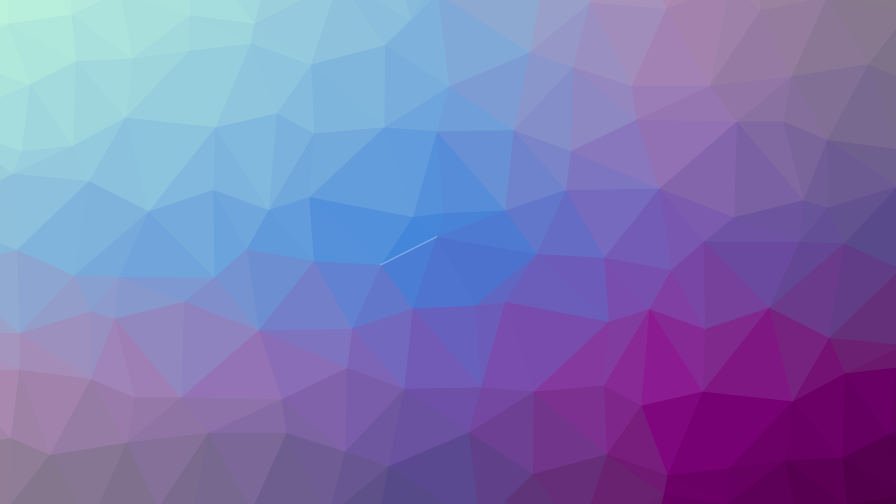
Write a Shadertoy shader that draws this background.

```glsl
// Low-poly mesh of flat triangles, shaded from mint through blue to dark magenta.

const float CELL = 0.128;                 // lattice spacing, in canvas heights
const float JITTER = 0.7;                 // vertex scatter, in cells
const vec2 ANCHOR = vec2(0.866, 0.530);   // position of lattice vertex (0, 0)

const mat3 RGB_TO_XYZ = mat3(0.4124, 0.2126, 0.0193,
                             0.3576, 0.7152, 0.1192,
                             0.1805, 0.0722, 0.9505);

// Perceptual space: cube roots of XYZ, where blends stay even
vec3 toPerceptual(vec3 rgb) {
    return pow(RGB_TO_XYZ * pow(rgb, vec3(2.2)), vec3(1.0 / 3.0));
}

vec3 toDisplay(vec3 lms) {
    vec3 linearRgb = inverse(RGB_TO_XYZ) * (lms * lms * lms);
    return pow(clamp(linearRgb, 0.0, 1.0), vec3(1.0 / 2.2));
}

// Five-stop colour ramp
vec3 ramp(float t) {
    vec3 mint    = toPerceptual(vec3(0.73, 0.95, 0.86));
    vec3 sky     = toPerceptual(vec3(0.55, 0.77, 0.87));
    vec3 blue    = toPerceptual(vec3(0.19, 0.49, 0.85));
    vec3 magenta = toPerceptual(vec3(0.55, 0.01, 0.55));
    vec3 plum    = toPerceptual(vec3(0.29, 0.00, 0.26));
    float s = 4.0 * clamp(t, 0.0, 1.0);
    vec3 c = mix(mint, sky, min(s, 1.0));
    c = mix(c, blue, clamp(s - 1.0, 0.0, 1.0));
    c = mix(c, magenta, clamp(s - 2.0, 0.0, 1.0));
    return mix(c, plum, clamp(s - 3.0, 0.0, 1.0));
}

// The same ramp runs rightward and downward; the two are averaged
vec3 facetColor(vec2 p, float aspect) {
    return toDisplay(0.5 * (ramp(p.x / aspect) + ramp(1.0 - p.y)));
}

// Jittered lattice
vec2 scatter(vec2 id) {
    float wave = sin(dot(id, vec2(12.9898, 78.233)));
    vec2 h = fract(wave * vec2(437.585, 224.84));
    return JITTER * (h - 0.5) * vec2(1.0, -1.0);
}

vec2 latticeOrigin() {
    return ANCHOR - CELL * scatter(vec2(0.0));
}

vec2 vertex(vec2 id) {
    return latticeOrigin() + CELL * (id + scatter(id));
}

// Distance to the line a-b, positive on its left
float leftOf(vec2 p, vec2 a, vec2 b) {
    vec2 e = normalize(b - a), q = p - a;
    return e.x * q.y - e.y * q.x;
}

float segmentDistance(vec2 p, vec2 a, vec2 b) {
    vec2 e = b - a, q = p - a;
    return length(q - e * clamp(dot(q, e) / dot(e, e), 0.0, 1.0));
}

// Coverage-weighted colour of one counter-clockwise triangle
vec4 facet(vec2 p, vec2 a, vec2 b, vec2 c, float pixel, float aspect) {
    float inside = min(leftOf(p, a, b), min(leftOf(p, b, c), leftOf(p, c, a)));
    float cover = clamp(inside / pixel + 0.5, 0.0, 1.0);
    if (cover <= 0.0) return vec4(0.0);
    return cover * vec4(facetColor((a + b + c) / 3.0, aspect), 1.0);
}

// Lattice quad, split along its shorter diagonal
vec4 quad(vec2 p, vec2 id, float pixel, float aspect) {
    vec2 a = vertex(id);
    vec2 b = vertex(id + vec2(1.0, 0.0));
    vec2 c = vertex(id + vec2(1.0, 1.0));
    vec2 d = vertex(id + vec2(0.0, 1.0));
    if (distance(a, c) < distance(b, d))
        return facet(p, a, b, c, pixel, aspect) + facet(p, a, c, d, pixel, aspect);
    return facet(p, a, b, d, pixel, aspect) + facet(p, b, c, d, pixel, aspect);
}

void mainImage(out vec4 fragColor, in vec2 fragCoord) {
    float pixel = 1.0 / iResolution.y;
    float aspect = iResolution.x / iResolution.y;
    vec2 p = fragCoord * pixel;

    // Gather the facets of the surrounding quads
    vec2 home = floor((p - latticeOrigin()) / CELL);
    vec4 sum = vec4(0.0);
    for (int y = -1; y <= 1; y++)
        for (int x = -1; x <= 1; x++)
            sum += quad(p, home + vec2(x, y), pixel, aspect);
    vec3 color = sum.rgb / max(sum.a, 0.001);

    // Faint glint along one central edge
    float edge = segmentDistance(p, vertex(vec2(0.0)), vertex(vec2(-1.0, 0.0)));
    float glint = 1.0 - smoothstep(0.0005, 0.0005 + pixel, edge);
    color = mix(color, vec3(0.66, 0.80, 0.94), 0.5 * glint);

    fragColor = vec4(color, 1.0);
}
```
